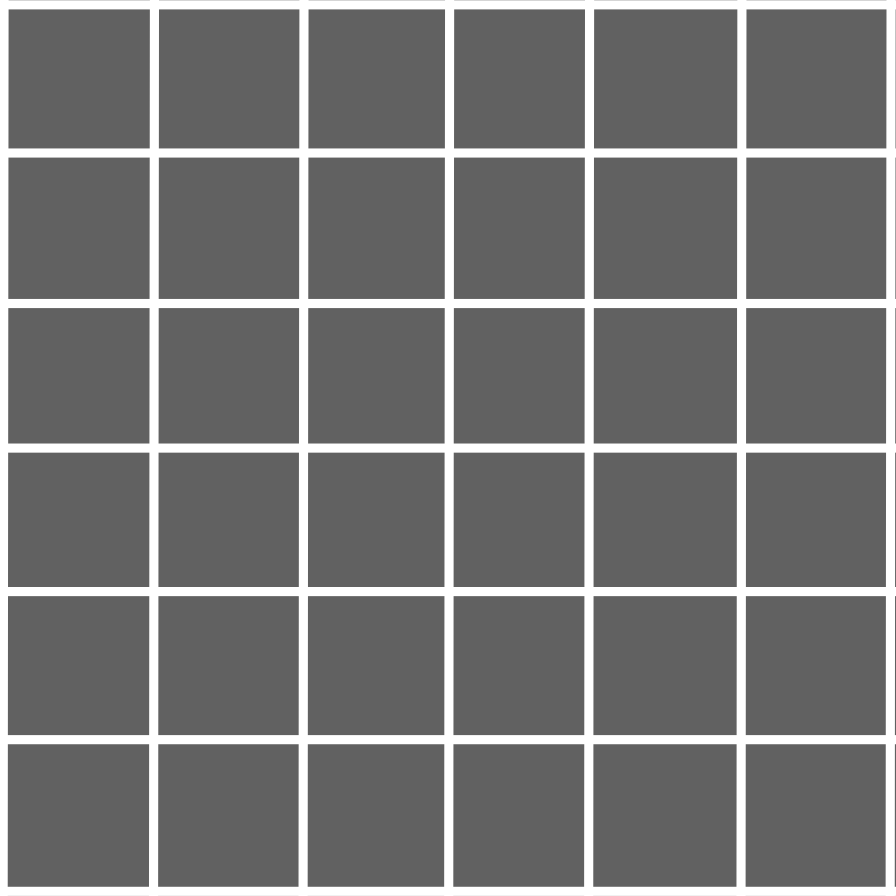
Give the GLSL for this pattern, as a Shadertoy shader.

```glsl
const vec3 TILE_GRAY = vec3(0.38);
const vec3 GROUT_WHITE = vec3(1.0);
const int TILES = 6;
const vec2 FIRST_SEAM = vec2(0.0040, 0.0052);
const vec2 PITCH = vec2(0.1650, 0.1649);
const float HALF_GROUT = 0.0051;
const float LEAN = 0.001;
const float PI = 3.14159265;

// Uneven spacing: one sine per harmonic, x for columns and y for rows
const vec2 WOBBLE[5] = vec2[5](
    vec2(0.0005, 0.0010),
    vec2(0.0045, 0.0038),
    vec2(-0.0003, 0.0013),
    vec2(-0.0020, -0.0010),
    vec2(0.0015, 0.0003)
);

// Centre of the column seam (x) and row seam (y) with the given index
vec2 seamCentre(int index) {
    vec2 centre = FIRST_SEAM + PITCH * float(index);
    float phase = PI * float(index) / float(TILES);
    for (int k = 0; k < 5; k++) {
        centre += WOBBLE[k] * sin(phase * float(k + 1));
    }
    return centre;
}

// Distance to the nearest seam on each axis
vec2 seamDistance(vec2 p) {
    vec2 nearest = vec2(1.0);
    for (int i = 0; i <= TILES; i++) {
        nearest = min(nearest, abs(p - seamCentre(i)));
    }
    return nearest;
}

// Antialiased coverage of a band on each axis
vec2 bandCoverage(vec2 dist, float halfWidth, vec2 pixel) {
    return clamp((halfWidth - dist) / pixel + 0.5, 0.0, 1.0);
}

void mainImage(out vec4 fragColor, in vec2 fragCoord) {
    vec2 pixel = 1.0 / iResolution.xy;
    vec2 p = fragCoord * pixel;

    // Columns lean very slightly to the right
    p.x -= LEAN * (p.y - 0.5);

    vec2 band = bandCoverage(seamDistance(p), HALF_GROUT, pixel);
    float grout = 1.0 - (1.0 - band.x) * (1.0 - band.y);
    fragColor = vec4(mix(TILE_GRAY, GROUT_WHITE, grout), 1.0);
}
```
